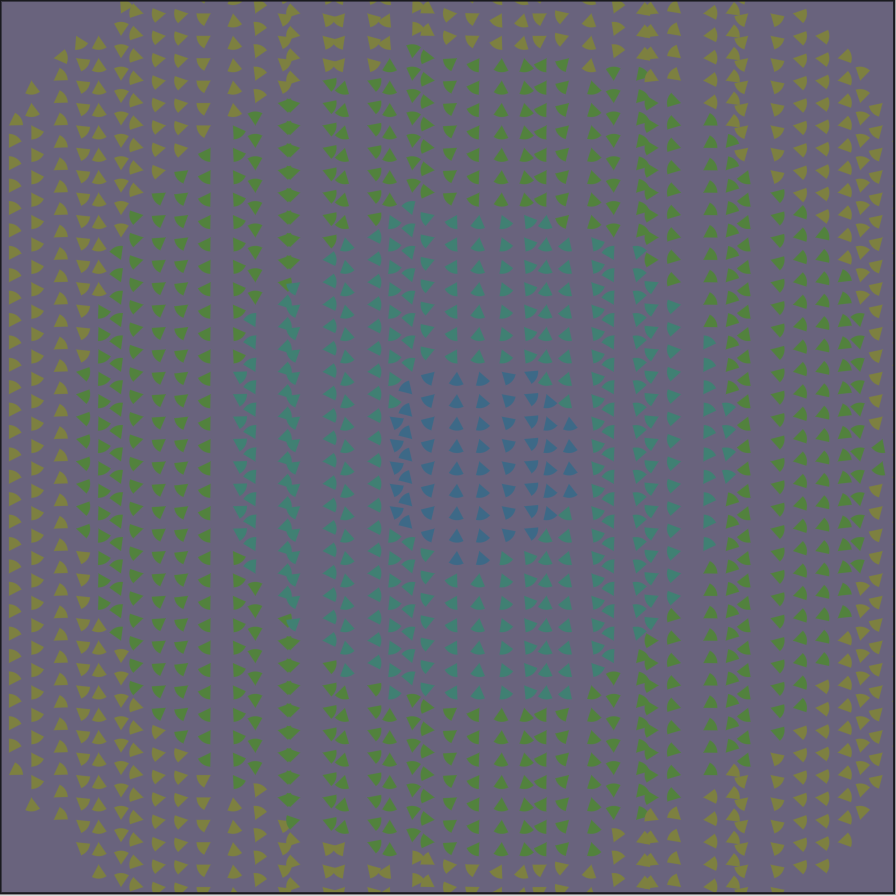
A WebGL 1 fragment shader for this pattern:

```glsl
precision highp float;
// A square lattice of small pie wedges on a mauve ground, coloured in rings.
// Every column shares one hashed heading, and each ring turns it a bit further,
// so the wedges swing around their apexes and the columns look uneven.

#define CELLS 40.0
#define APEX vec2(0.4, 0.4)
#define WEDGE_RADIUS 0.0156
#define WEDGE_HALF_ANGLE 0.55
#define RING_CENTRE vec2(0.53, 0.495)
#define RING_WIDTH 0.171
#define RING_OFFSET 0.057
#define DISC_RADIUS 0.622
#define RING_TURN 0.45
#define SEED 7.0

uniform vec2 u_resolution;

const vec3 MAUVE = vec3(0.41, 0.39, 0.49);
const vec3 BLUE = vec3(0.24, 0.41, 0.53);
const vec3 TEAL = vec3(0.25, 0.50, 0.45);
const vec3 GREEN = vec3(0.32, 0.51, 0.24);
const vec3 OLIVE = vec3(0.49, 0.50, 0.25);
const vec3 FRAME = vec3(0.10, 0.10, 0.12);
const vec3 MARGIN = vec3(0.85);

float hash(float n) {
  n = fract(n * 0.1031);
  n *= n + 33.33;
  return fract(n * (n + n));
}

// Signed distance to a pie wedge opening along +y from its apex.
float wedge(vec2 p, float radius, float halfAngle) {
  vec2 side = vec2(sin(halfAngle), cos(halfAngle));
  p.x = abs(p.x);
  float arc = length(p) - radius;
  float edge = length(p - side * clamp(dot(p, side), 0.0, radius));
  return max(arc, edge * sign(side.y * p.x - side.x * p.y));
}

vec2 rotate(vec2 p, float angle) {
  float s = sin(angle), c = cos(angle);
  return vec2(c * p.x - s * p.y, s * p.x + c * p.y);
}

vec3 ringColour(float ring) {
  if (ring < 0.5) return BLUE;
  if (ring < 1.5) return TEAL;
  if (ring < 2.5) return GREEN;
  return OLIVE;
}

void main() {
  vec2 uv = gl_FragCoord.xy / u_resolution;
  float soft = 0.75 / min(u_resolution.x, u_resolution.y);
  vec3 colour = MAUVE;

  // Wedges of this cell and its neighbours
  vec2 cell = floor(uv * CELLS);
  for (int y = -1; y <= 1; y++) {
    for (int x = -1; x <= 1; x++) {
      vec2 id = cell + vec2(float(x), float(y));
      vec2 apex = (id + APEX) / CELLS;
      float ring = floor((length(apex - RING_CENTRE) + RING_OFFSET) / RING_WIDTH);
      float heading = 6.28319 * hash(id.x + SEED) + ring * RING_TURN;
      float d = wedge(rotate(uv - apex, heading), WEDGE_RADIUS, WEDGE_HALF_ANGLE);
      float inDisc = step(length(apex - 0.5), DISC_RADIUS);
      float cover = (1.0 - smoothstep(-soft, soft, d)) * inDisc;
      colour = mix(colour, ringColour(ring), cover);
    }
  }

  // Thin dark frame, with a pale sliver outside its right and lower sides
  vec2 low = uv - vec2(0.0, 0.0025);
  vec2 high = vec2(0.9985, 1.0) - uv;
  float inset = min(min(low.x, low.y), min(high.x, high.y));
  colour = mix(FRAME, colour, smoothstep(0.001, 0.0025, inset));
  colour = mix(MARGIN, colour, smoothstep(-0.0015, 0.0, inset));

  gl_FragColor = vec4(colour, 1.0);
}
```
